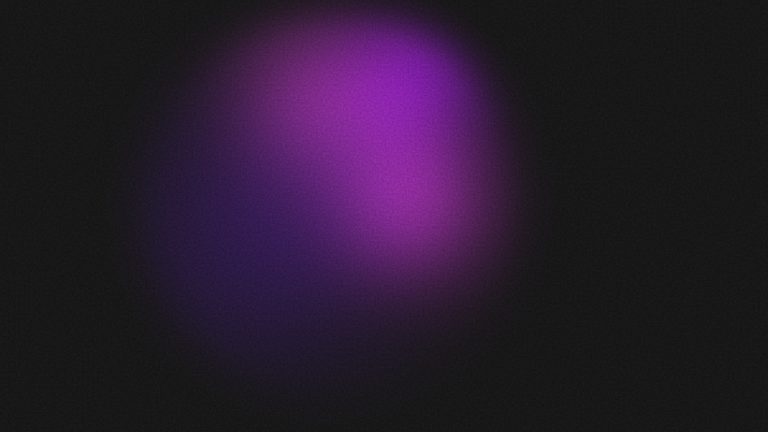
This background is drawn by a WebGL 1 fragment shader. Its source:

```glsl
precision highp float;

uniform vec2 u_resolution;

const vec3 CHARCOAL = vec3(0.094, 0.092, 0.094);
const vec3 VIOLET = vec3(0.28, 0.005, 0.42);
const vec3 ORCHID = vec3(0.31, 0.065, 0.30);
const vec3 MAGENTA = vec3(0.39, 0.07, 0.40);
const vec3 INDIGO = vec3(0.085, 0.010, 0.20);

// Soft round light with a Gaussian falloff
float glow(vec2 p, vec2 center, float radius) {
    vec2 d = (p - center) / radius;
    return exp(-dot(d, d));
}

// Disc that fades out between two radii
float softDisc(vec2 p, vec2 center, float inner, float outer) {
    return 1.0 - smoothstep(inner, outer, length(p - center));
}

// Pseudo-random unit gradient for a lattice cell
vec2 gradientAt(vec2 cell) {
    float h = fract(sin(dot(cell, vec2(127.1, 311.7))) * 43758.55);
    float angle = 6.2832 * h;
    return vec2(cos(angle), sin(angle));
}

float gradientNoise(vec2 p) {
    vec2 i = floor(p);
    vec2 f = p - i;
    vec2 u = f * f * f * (f * (f * 6.0 - 15.0) + 10.0);
    float a = dot(gradientAt(i), f);
    float b = dot(gradientAt(i + vec2(1.0, 0.0)), f - vec2(1.0, 0.0));
    float c = dot(gradientAt(i + vec2(0.0, 1.0)), f - vec2(0.0, 1.0));
    float d = dot(gradientAt(i + vec2(1.0, 1.0)), f - vec2(1.0, 1.0));
    return mix(mix(a, b, u.x), mix(c, d, u.x), u.y);
}

// Two octaves of fine film grain
float filmGrain(vec2 p, float frequency) {
    float coarse = gradientNoise(p * frequency);
    float fine = gradientNoise(p * frequency * 1.73 + 19.4);
    return 0.6 * coarse + 0.6 * fine;
}

// Overlapping lights: bright crescent above a dim indigo body
vec3 lightField(vec2 p) {
    vec3 light = VIOLET * glow(p, vec2(0.072, 0.326), 0.174);
    light += ORCHID * glow(p, vec2(-0.160, 0.280), 0.197);
    light += MAGENTA * glow(p, vec2(0.065, 0.037), 0.190);
    light += INDIGO * glow(p, vec2(-0.270, -0.032), 0.312);
    return light * softDisc(p, vec2(-0.118, 0.030), 0.382, 0.556);
}

void main() {
    // Centered coordinates, one unit per canvas height
    vec2 p = (gl_FragCoord.xy - 0.5 * u_resolution) / u_resolution.y;

    vec3 color = CHARCOAL + lightField(p);

    // Grain grows with the brightness beneath it
    float grain = filmGrain(p, 170.0);
    color += grain * (0.018 + 0.13 * color);

    gl_FragColor = vec4(clamp(color, 0.0, 1.0), 1.0);
}
```
